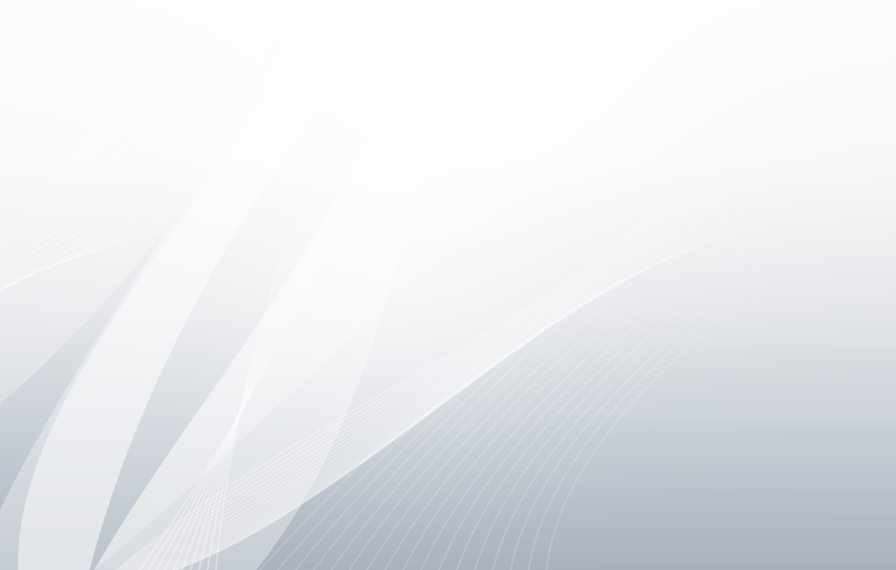
Reproduce this background procedurally as a Shadertoy shader.

```glsl
// Pale silver backdrop: a vertical gradient with a white glow, overlaid by
// translucent curved ribbons and bundles of fine white lines. Every edge is a
// cubic through four evenly spaced values; bundles blend between two cubics.

float hash(float n) {
    n = fract(n * 0.1031);
    n *= n + 33.33;
    return fract(n * (n + n));
}

float noise(float x) {
    float f = fract(x);
    return mix(hash(floor(x)), hash(floor(x) + 1.0), f * f * (3.0 - 2.0 * f));
}

// Cubic passing through the values k at s = 0, 1/3, 2/3 and 1
float cubic(float s, vec4 k) {
    float a = 3.0 * s, b = a - 1.0, c = a - 2.0, d = a - 3.0;
    return dot(k, vec4(-b * c * d / 6.0, a * c * d / 2.0, -a * b * d / 2.0, a * b * c / 6.0));
}

// Smooth mask, 1 where "across" lies beyond the edge
float beyond(float along, float across, vec4 edge) {
    float q = across - cubic(along, edge);
    return clamp(0.5 + q / max(fwidth(q), 1e-5), 0.0, 1.0);
}

// Thin line along a cubic, its width a fraction of the canvas height
float strand(float along, float across, vec4 k, float width) {
    float q = across - cubic(along, k);
    float slope = max(length(vec2(dFdx(q), dFdy(q))) * iResolution.y, 1e-4);
    return 1.0 - smoothstep(0.0, max(width, 1.1 / iResolution.y), abs(q) / slope);
}

// Lines spread between two cubics, packed more densely near the first
float bundle(float along, float across, vec4 first, vec4 last, float count, float packing) {
    float clear = 1.0;
    for (float i = 0.0; i < count; i++) {
        float t = pow(i / (count - 1.0), packing);
        clear *= 1.0 - 0.42 * strand(along, across, mix(first, last, t), 0.0028);
    }
    return 1.0 - clear;
}

void mainImage(out vec4 fragColor, in vec2 fragCoord) {
    vec2 p = fragCoord / iResolution.xy;
    float x = p.x, y = p.y;
    vec3 white = vec3(0.995);

    // Background gradient from slate at the bottom to near white
    vec3 col = mix(vec3(0.66, 0.695, 0.74), vec3(0.785, 0.81, 0.84), clamp(y / 0.25, 0.0, 1.0));
    col = mix(col, vec3(0.89, 0.90, 0.912), clamp((y - 0.25) / 0.2, 0.0, 1.0));
    col = mix(col, vec3(0.968, 0.971, 0.974), clamp((y - 0.45) / 0.27, 0.0, 1.0));
    col = mix(col, vec3(0.987), clamp((y - 0.72) / 0.28, 0.0, 1.0));

    // Faint horizontal streaks on the right
    float right = smoothstep(0.5, 0.95, x);
    col += right * (1.0 - smoothstep(0.3, 0.6, y)) * 0.012 * (noise(y * 45.0) - 0.5);
    col += right * 0.012 * exp(-pow((y - 0.275) / 0.014, 2.0));

    // White glow at the top and a softer one through the centre
    vec2 g = (p - vec2(0.5, 0.9)) / vec2(0.32, 0.36);
    col = mix(col, white, 0.85 * exp(-dot(g, g)));
    g = (p - vec2(0.43, 0.5)) / vec2(0.16, 0.25);
    col = mix(col, white, 0.35 * exp(-dot(g, g)));

    // Ribbon edges from left to right, measured up the canvas
    float leftFold  = beyond(y, x, vec4(-0.25, 0.03, 0.215, 0.32));
    float outerRim  = beyond(y, x, vec4(-0.03, 0.08, 0.215, 0.34));
    float innerRim  = beyond(y, x, vec4(0.02, 0.085, 0.225, 0.345));
    float paleEnd   = beyond(y, x, vec4(0.10, 0.176, 0.293, 0.45));
    float nextStart = beyond(y, x, vec4(0.105, 0.245, 0.38, 0.45));
    float nextEnd   = beyond(y, x, vec4(0.286, 0.402, 0.468, 0.56));
    float wedge     = beyond(y, x, vec4(0.105, 0.34, 0.586, 0.94));

    // The main sweep runs across the canvas
    vec4 sweep = vec4(-0.03, 0.173, 0.465, 0.602);
    float s = (x - 0.13) / 0.78;
    float above = beyond(s, y, sweep);

    // Translucent ribbon fills
    col = mix(col, white, 0.26 * (1.0 - leftFold));
    col = mix(col, white, 0.35 * outerRim * (1.0 - paleEnd));
    col = mix(col, white, 0.48 * innerRim * (1.0 - paleEnd));
    col = mix(col, white, 0.22 * paleEnd * (1.0 - nextStart));
    col = mix(col, white, mix(0.36, 0.55, above) * nextStart * (1.0 - nextEnd));
    col = mix(col, white, 0.25 * nextStart * (1.0 - wedge));
    float sweepFade = 1.0 - smoothstep(0.5, 0.85, x);
    col = mix(col, white, 0.35 * nextEnd * above * sweepFade);

    // Main sweep: a bright lower curve with strands fanning upward
    float fan = bundle(s, y, sweep, vec4(0.0, 0.276, 0.527, 0.908), 18.0, 1.3);
    float fanFade = smoothstep(0.08, 0.16, x) * (1.0 - smoothstep(0.5, 0.93, x));
    col = mix(col, white, 0.8 * fan * fanFade);
    col = mix(col, white, 0.5 * strand(s, y, sweep, 0.0045)
        * smoothstep(0.3, 0.5, x) * (1.0 - smoothstep(0.65, 0.85, x)));

    // Lower right fan rising out of the slate
    float rising = bundle(y, x, vec4(0.29, 0.50, 0.73, 0.95), vec4(0.61, 0.73, 1.0, 1.35), 17.0, 1.0);
    col = mix(col, white, 0.42 * rising * (1.0 - smoothstep(0.3, 0.68, y)));

    // Steep twisted bundle crossing the pale ribbons
    float twist = bundle(y, x, vec4(0.241, 0.276, 0.341, 0.43), vec4(0.156, 0.289, 0.393, 0.47), 10.0, 1.0);
    col = mix(col, white, 0.9 * twist * (1.0 - smoothstep(0.5, 0.72, y)));

    // Upper left fan, fading toward the glow, with a bright lower rim
    vec4 rim = vec4(0.49, 0.551, 0.602, 0.694);
    float corner = bundle(x / 0.26, y, rim, vec4(0.59, 0.735, 0.92, 1.16), 14.0, 1.3);
    corner = max(corner, 0.8 * strand(x / 0.26, y, rim, 0.004));
    col = mix(col, white, 0.8 * corner * (1.0 - smoothstep(0.06, 0.22, x)));

    fragColor = vec4(clamp(col, 0.0, 1.0), 1.0);
}
```
